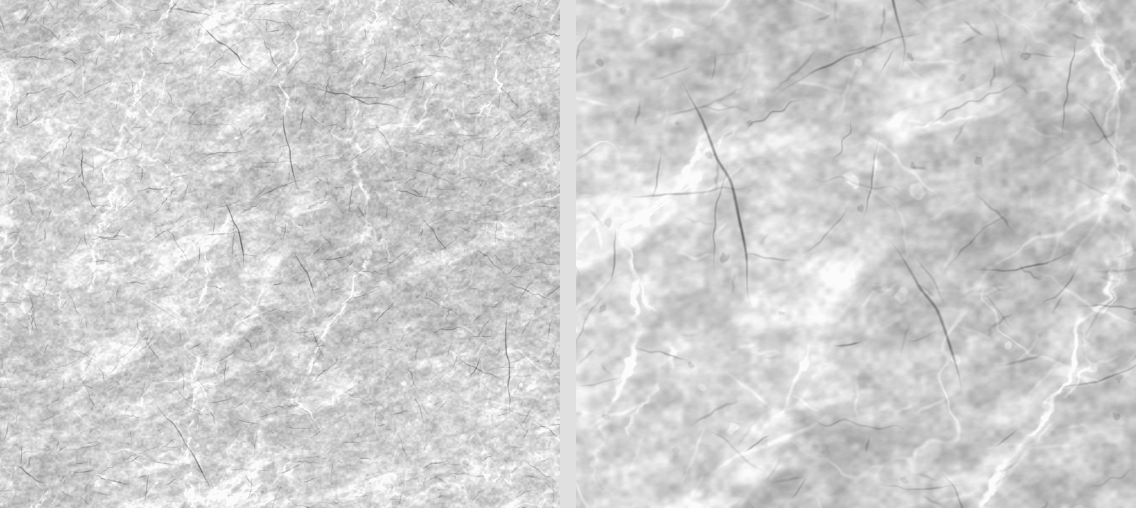
Left: the whole. Right: its middle third, enlarged.
Write a Shadertoy shader that draws this texture.

```glsl
const float BASE_GREY = 0.803;
const float CLOUD_AMOUNT = 0.11;
const float PLATE_AMOUNT = 0.042;
const float DETAIL_AMOUNT = 0.12;
const float STREAK_AMOUNT = 0.08;
const float FINE_AMOUNT = 0.25;
const float GRAIN_AMOUNT = 0.1;
const float WISP_AMOUNT = 0.1;
const float VEIN_LIGHT = 0.16;
const float CRACK_DARK = 0.42;
const float HAIR_DARK = 0.24;
const float GRAIN_TILT = 0.4;

vec2 hash2(vec2 p) {
    vec3 q = fract(p.xyx * vec3(0.1031, 0.1030, 0.0973));
    q += dot(q, q.yzx + 33.33);
    return fract((q.xx + q.yz) * q.zy);
}

float noise(vec2 p) {
    vec2 i = floor(p), f = fract(p);
    f = f * f * (3.0 - 2.0 * f);
    float low = mix(hash2(i).x, hash2(i + vec2(1, 0)).x, f.x);
    float high = mix(hash2(i + vec2(0, 1)).x, hash2(i + vec2(1, 1)).x, f.x);
    return mix(low, high, f.y);
}

float fbm(vec2 p) {
    float sum = 0.0, amp = 0.516;
    for (int i = 0; i < 5; i++) {
        sum += amp * noise(p);
        p = mat2(1.6, 1.2, -1.2, 1.6) * p + 17.3;
        amp *= 0.5;
    }
    return sum;
}

// Rotates so that the x axis runs along the given angle
vec2 turn(vec2 p, float angle) {
    float c = cos(angle), s = sin(angle);
    return vec2(c * p.x + s * p.y, c * p.y - s * p.x);
}

float line(float dist, float width) {
    return 1.0 - smoothstep(0.0, width + 0.8 / iResolution.y, dist);
}

// Scattered tapering strokes, one at most per grid cell
float strokes(vec2 p, float cells, float seed, float tilt, float spread, float width, float density) {
    vec2 g = p * cells, id = floor(g);
    float ink = 0.0, broken = mix(0.4, 1.0, noise(p * 60.0 + seed));
    for (int j = -1; j <= 1; j++)
    for (int i = -1; i <= 1; i++) {
        vec2 cell = id + vec2(i, j);
        vec2 pos = hash2(cell + seed), shape = hash2(cell + seed + 57.0);
        vec2 look = hash2(cell + seed + 113.0);
        if (look.x > density) continue;
        vec2 q = turn(g - cell - pos, tilt + spread * (shape.x - 0.5));
        float halfLen = mix(0.2, 0.8, shape.y * shape.y);
        float along = q.x / halfLen;
        float bend = (look.y - 0.5) * 0.25 * halfLen * along * along;
        bend += 0.06 * (noise(vec2(q.x * 8.0, seed + 9.0 * look.y)) - 0.5);
        float taper = 1.0 - smoothstep(0.3, 1.0, abs(along));
        float strength = mix(0.4, 1.0, pos.y) * taper * broken;
        ink = max(ink, strength * line(abs(q.y - bend) / cells, width * (0.5 + taper)));
    }
    return ink;
}

// Scattered ragged spots
float spots(vec2 p, float cells, float seed, float radius, float density) {
    vec2 g = p * cells, id = floor(g);
    float ink = 0.0;
    for (int j = -1; j <= 1; j++)
    for (int i = -1; i <= 1; i++) {
        vec2 cell = id + vec2(i, j);
        vec2 pos = hash2(cell + seed), look = hash2(cell + seed + 71.0);
        if (look.x > density) continue;
        vec2 q = turn((g - cell - pos) / cells, 6.28 * look.y) * vec2(1.0, 1.35);
        float size = radius * mix(0.45, 1.0, pos.x);
        float edge = length(q) + size * 0.9 * (noise(p * 1.6 / radius + seed) - 0.5);
        float soft = 0.2 * size + 0.7 / iResolution.y;
        ink = max(ink, mix(0.35, 1.0, pos.y) * (1.0 - smoothstep(size - soft, size + soft, edge)));
    }
    return ink;
}

// Jagged, broken veins that climb to the right
float tallVeins(vec2 p) {
    float ink = 0.0, crumbs = smoothstep(0.3, 0.65, noise(p * 90.0));
    for (int k = 0; k < 5; k++) {
        float id = float(k);
        float x = -0.13 + 0.245 * id + 0.2 * p.y + 0.14 * (noise(vec2(p.y * 4.0, id * 7.0)) - 0.5);
        x += 0.06 * (fbm(vec2(p.y * 18.0, id * 5.0 + 2.0)) - 0.5) + 0.02 * (fbm(p * 60.0) - 0.5);
        float dist = abs(p.x - x);
        float twin = abs(p.x - x - 0.04 * (noise(vec2(p.y * 12.0, id + 40.0)) - 0.4));
        float gaps = smoothstep(0.38, 0.62, noise(vec2(p.y * 6.0, id * 3.0 + 11.0)));
        float vein = line(dist, 0.003) * mix(0.25, 1.0, crumbs) + 0.6 * line(twin, 0.002) * crumbs;
        ink += gaps * (vein + 0.2 * exp(-dist * 90.0));
    }
    return ink;
}

// Thin contour veins, shown only in patches
float netVeins(vec2 p, float freq, float seed) {
    float dist = abs(fbm(p * freq + seed) - 0.5) / freq;
    float patches = smoothstep(0.45, 0.68, noise(p * 6.0 + seed * 2.0));
    float crumbs = mix(0.3, 1.0, noise(p * 80.0 + seed));
    return patches * (crumbs * line(dist, 0.0012) + 0.15 * exp(-dist * 200.0));
}

void mainImage(out vec4 fragColor, in vec2 fragCoord) {
    vec2 p = fragCoord / iResolution.y;
    vec2 warped = p + 0.1 * (vec2(fbm(p * 5.0), fbm(p * 5.0 + 31.0)) - 0.5);
    vec2 tilted = turn(warped, GRAIN_TILT);

    // Clouded stone body
    float grey = BASE_GREY + CLOUD_AMOUNT * (fbm(warped * 4.0 + 3.0) - 0.5);
    grey += PLATE_AMOUNT * (smoothstep(0.48, 0.51, fbm(warped * 4.0 + 60.0)) - 0.5);
    grey += DETAIL_AMOUNT * (fbm(warped * 24.0) - 0.5);
    grey += STREAK_AMOUNT * (fbm(tilted * vec2(22.0, 70.0)) - 0.5);
    grey += FINE_AMOUNT * (fbm(turn(p, 0.2) * vec2(70.0, 110.0)) - 0.5);
    grey += GRAIN_AMOUNT * (noise(p * 225.0) - 0.5);

    // Pale wisps, veins and fossils
    grey += WISP_AMOUNT * smoothstep(0.58, 0.72, fbm(tilted * vec2(9.0, 26.0) + 8.0));
    float veins = tallVeins(p) + 0.8 * netVeins(tilted, 4.0, 4.0);
    veins += 0.7 * netVeins(warped, 7.0, 23.0) + 0.6 * netVeins(tilted, 12.0, 37.0);
    veins += 0.8 * strokes(p, 5.0, 3.0, 0.7, 0.9, 0.0014, 0.7);
    veins += 0.7 * strokes(p, 14.0, 19.0, 0.5, 2.4, 0.001, 0.75);
    veins += 0.6 * strokes(p, 27.0, 59.0, 0.5, 2.6, 0.001, 0.6);
    grey += VEIN_LIGHT * min(veins, 1.2);
    grey += 0.09 * spots(p, 5.0, 41.0, 0.028, 0.45) + 0.12 * spots(p, 20.0, 83.0, 0.006, 0.25);

    // Dark cracks, hairs and specks
    grey -= CRACK_DARK * strokes(p, 5.5, 211.0, -0.8, 1.5, 0.0008, 0.4);
    grey -= HAIR_DARK * strokes(p, 11.0, 307.0, -0.5, 1.8, 0.0006, 0.8);
    grey -= HAIR_DARK * strokes(p, 18.0, 401.0, 0.7, 1.8, 0.0005, 0.75);
    grey -= 0.7 * HAIR_DARK * strokes(p, 32.0, 601.0, 0.3, 2.6, 0.0008, 0.4);
    grey -= 0.12 * spots(p, 30.0, 503.0, 0.0035, 0.3);

    fragColor = vec4(vec3(clamp(grey, 0.0, 0.985)), 1.0);
}
```
